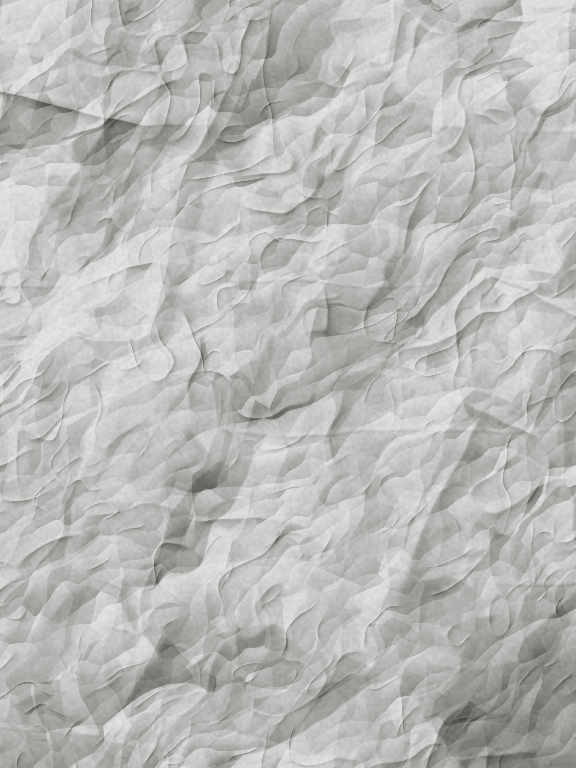
This texture is drawn by a Shadertoy shader. Its source:

```glsl
// Crumpled white paper: facets and sharp creases lit from the upper left.
#define BASE_TONE 0.757
#define CONTRAST 0.15
#define HIGHLIGHT 0.88
#define SHOULDER 22.0
#define FACET_SCALE 4.2
#define FACET_GROWTH 1.62
#define EDGE_SHARPNESS 100.0
#define CREASE_DEPTH 1.15
#define CREASE_WIDTH 0.13
#define WARP 0.03
#define GRAIN 0.025
#define LAYERS 5

const vec2 LIGHT = vec2(-0.6, 0.8);

vec3 hash3(vec2 p) {
    vec3 q = fract(vec3(p.xyx) * vec3(0.1031, 0.1030, 0.0973));
    q += dot(q, q.yxz + 33.33);
    return fract((q.xxy + q.yzz) * q.zyx);
}

// Smooth vector noise in -1..1
vec2 noise2(vec2 p) {
    vec2 i = floor(p), f = fract(p);
    f = f * f * (3.0 - 2.0 * f);
    vec2 low = mix(hash3(i).xy, hash3(i + vec2(1, 0)).xy, f.x);
    vec2 high = mix(hash3(i + vec2(0, 1)).xy, hash3(i + vec2(1, 1)).xy, f.x);
    return mix(low, high, f.y) * 2.0 - 1.0;
}

// Slope towards the light of bent facets with sharp borders
float facets(vec2 p, vec2 light, float bend) {
    vec2 cell = floor(p), f = fract(p);
    float slope = 0.0, total = 0.0;
    for (int y = -1; y <= 1; y++)
    for (int x = -1; x <= 1; x++) {
        vec2 o = vec2(x, y);
        vec3 h = hash3(cell + o);
        vec2 d = f - o - h.xy;
        float weight = exp(-EDGE_SHARPNESS * (dot(d, d) - 0.5));
        float tilt = 2.0 * h.z - 1.0;
        slope += weight * (bend * dot(d, light) + 0.3 * tilt + 0.5 * tilt * tilt * tilt);
        total += weight;
    }
    return slope / max(total, 1e-35);
}

// Pinched ridge along a noise contour: one flank lit, the other in shade
float crease(vec2 p, vec2 light) {
    float n = noise2(p).x;
    float rise = (noise2(p + 0.03 * light).x - n) / 0.03;
    float flank = n / sqrt(n * n + 0.0008);
    float lit = flank * clamp(rise, -1.4, 1.4) * exp(-abs(n) / CREASE_WIDTH);
    return lit > 0.0 ? 0.6 * lit : 1.15 * lit;
}

// Sum of layers, each stretched along its own direction
float crumple(vec2 p) {
    float sum = 0.0, scale = FACET_SCALE;
    for (int i = 0; i < LAYERS; i++) {
        float k = float(i);
        float angle = 0.95 + 0.65 * sin(k * 2.4 + 0.4);
        vec2 along = vec2(cos(angle), sin(angle));
        vec2 across = vec2(-along.y, along.x);
        vec2 stretch = vec2(0.7, 1.25);
        vec2 q = stretch * vec2(dot(p, along), dot(p, across)) * scale;
        vec2 light = stretch * vec2(dot(LIGHT, along), dot(LIGHT, across));
        float bend = mod(k, 2.0) < 0.5 ? 1.0 : -1.0;

        // Flat patches alternate with strongly creased ones
        vec2 patchy = noise2(p * scale * 0.7 + 9.1 * k);
        float strength = 0.42 + 0.3 * patchy.x;
        float gate = smoothstep(-0.25, 0.4, patchy.y);
        sum += strength * facets(q + 17.3 * k + 40.0, light, bend);
        sum += CREASE_DEPTH * gate * crease(q * 0.9 + 7.7 * k + 20.0, light);
        scale *= FACET_GROWTH;
    }
    return sum;
}

// Large fold with its shadow, at the upper left
float bigFold(vec2 p) {
    float below = 1.113 + 0.065 * max(0.0, 1.0 - p.x / 0.25) - p.y;
    float under = smoothstep(0.0, 0.004, below);
    float fade = 1.0 - smoothstep(0.03, 0.42, p.x);
    float shadow = 0.36 * under * exp(-max(below, 0.0) / 0.015) * fade;
    float ridge = 0.07 * exp(-pow((below + 0.012) / 0.01, 2.0)) * fade;
    float side = dot(p - vec2(0.17, 1.11), vec2(0.83, -0.55));
    float hollow = smoothstep(0.0, 0.01, side) * exp(-max(side, 0.0) / 0.09);
    hollow *= under * smoothstep(0.86, 0.95, p.y);
    return ridge - shadow - 0.16 * hollow;
}

// Faint level folds, repeated down the sheet
float sheetFolds(vec2 p) {
    float y = (fract((p.y - 0.32) / 0.26 + 0.5) - 0.5) * 0.26;
    float gate = smoothstep(-0.1, 0.5, noise2(p * 4.0 + 5.0).x);
    float dark = exp(-pow(y / 0.0025, 2.0));
    float bright = exp(-pow((y - 0.007) / 0.005, 2.0));
    return gate * (0.05 * bright - 0.06 * dark);
}

void mainImage(out vec4 fragColor, in vec2 fragCoord) {
    vec2 p = fragCoord / iResolution.x;
    vec2 bent = p + WARP * noise2(p * 6.0) + 0.3 * WARP * noise2(p * 24.0 + 3.0);

    // Broad light: bright left of centre, dim lower right corner
    vec2 toGlow = p - vec2(0.27, 0.9), toCorner = p - vec2(0.92, 0.05);
    float glow = 0.08 * exp(-12.0 * dot(toGlow, toGlow));
    float corner = 0.15 * exp(-22.0 * dot(toCorner, toCorner));
    float tone = BASE_TONE + glow - corner - 0.03 * (1.0 - smoothstep(0.0, 0.6, p.y));

    tone += CONTRAST * crumple(bent);
    tone += bigFold(mix(p, bent, 0.3)) + sheetFolds(mix(p, bent, 0.3));
    tone = HIGHLIGHT - log(1.0 + exp((HIGHLIGHT - tone) * SHOULDER)) / SHOULDER;
    tone += GRAIN * noise2(p * 210.0).x;
    tone = max(tone, 0.25);

    // Warm shadows, neutral lights
    vec3 warm = vec3(0.012, 0.004, -0.017);
    vec3 neutral = vec3(-0.003, 0.003, -0.003);
    fragColor = vec4(tone + mix(warm, neutral, smoothstep(0.5, 0.78, tone)), 1.0);
}
```
